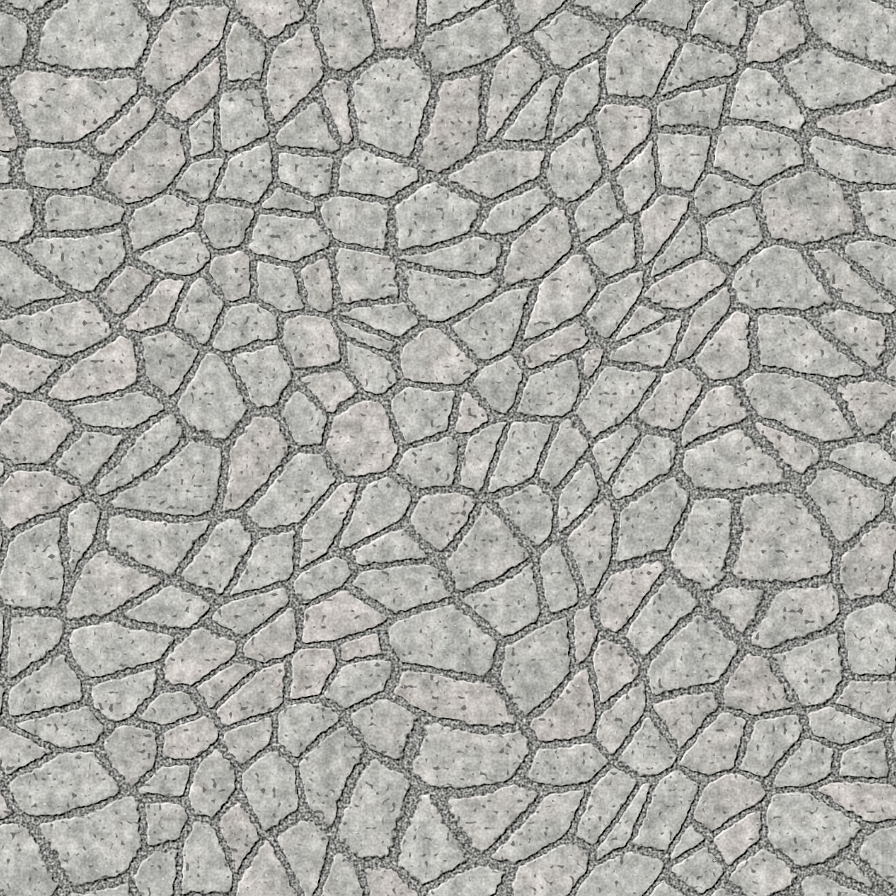
Write a WebGL 2 fragment shader that draws this texture.

```glsl
#version 300 es
precision highp float;
// Seamless crazy paving: speckled grey granite stones in gritty mortar, lit from the upper left.

uniform vec2 u_resolution;
out vec4 fragColor;

const mat2 LATTICE = mat2(12.0, -8.0, 6.0, 15.0); // whole numbers: slanted rows that tile
const float STONES = 15.1;               // stones along one side, on average
const float JITTER = 0.84;               // scatter of the stone centres
const float SIZE_SPREAD = 0.3;           // large against small stones
const float WARP = 0.1;                  // bending of the rows
const float JOINT = 0.073;               // half joint width, in stones
const float ROUNDING = 0.08;             // corner radius, in stones
const vec2 LIGHT = vec2(-0.0014, 0.0017); // relief offset towards the light
const vec3 STONE_COOL = vec3(0.725, 0.73, 0.71);
const vec3 STONE_WARM = vec3(0.755, 0.735, 0.715);
const vec3 MORTAR = vec3(0.565, 0.565, 0.555);
const vec3 SPECK = vec3(0.36, 0.36, 0.36);
const vec3 FLECK = vec3(0.90, 0.90, 0.89);

vec3 hash(vec2 cell, float seed) {
    uvec3 v = uvec3(ivec3(cell, seed)) * 1664525u + 1013904223u;
    for (int i = 0; i < 2; i++) {
        v.x += v.y * v.z;
        v.y += v.z * v.x;
        v.z += v.x * v.y;
        v ^= v >> 16u;
    }
    return vec3(v) / float(0xffffffffu);
}

float corner(vec2 cell, vec2 offset, float freq, float seed) {
    float angle = 6.28319 * hash(mod(cell, freq), seed).x;
    return dot(vec2(cos(angle), sin(angle)), offset);
}

// Gradient noise that wraps after freq cells
float noise(vec2 uv, float freq, float seed) {
    vec2 p = uv * freq, c = floor(p), f = p - c;
    vec2 s = f * f * f * (f * (f * 6.0 - 15.0) + 10.0);
    vec2 e = vec2(1.0, 0.0);
    float low = mix(corner(c, f, freq, seed), corner(c + e, f - e, freq, seed), s.x);
    float high = mix(corner(c + e.yx, f - e.yx, freq, seed), corner(c + 1.0, f - 1.0, freq, seed), s.x);
    return mix(low, high, s.y);
}

float smoothMin(float a, float b, float k) {
    float h = max(k - abs(a - b), 0.0) / k;
    return min(a, b) - 0.25 * h * h * k;
}

// Moves a lattice cell into the base tile
vec2 wrapCell(vec2 cell) {
    return cell - LATTICE * floor(inverse(LATTICE) * cell + 0.0001);
}

// Offset to a stone centre (xy) and its weighted squared distance (z)
vec3 stoneCentre(vec2 cell, vec2 p) {
    vec3 h = hash(wrapCell(cell), 7.0);
    vec2 r = cell + 0.5 + JITTER * (h.xy - 0.5) - p;
    return vec3(r, dot(r, r) - SIZE_SPREAD * h.z);
}

// Signed distance inside the stone (x) and its wrapped cell (yz)
vec3 stoneField(vec2 uv) {
    vec2 bend = vec2(noise(uv, 3.0, 1.0), noise(uv, 3.0, 2.0));
    vec2 p = LATTICE * (uv + WARP * bend);
    vec2 base = floor(p), id = base;
    vec3 nearest = vec3(0.0, 0.0, 1e5);
    for (int i = 0; i < 25; i++) {
        vec2 cell = base + vec2(i % 5 - 2, i / 5 - 2);
        vec3 centre = stoneCentre(cell, p);
        if (centre.z < nearest.z) {
            nearest = centre;
            id = cell;
        }
    }
    float inside = 10.0;
    for (int i = 0; i < 25; i++) {
        vec2 cell = base + vec2(i % 5 - 2, i / 5 - 2);
        vec3 centre = stoneCentre(cell, p);
        float gap = length(centre.xy - nearest.xy);
        if (gap > 0.001) inside = smoothMin(inside, 0.5 * (centre.z - nearest.z) / gap, ROUNDING);
    }
    float chips = 0.045 * noise(uv, 40.0, 3.0) + 0.045 * noise(uv, 130.0, 4.0);
    return vec3(inside - JOINT + chips, wrapCell(id));
}

vec3 graniteColour(vec2 uv, vec2 id) {
    vec3 h = hash(id, 11.0);
    float patches = noise(uv, 26.0, 12.0);
    vec3 colour = mix(STONE_COOL, STONE_WARM, clamp(h.x * h.x + patches, 0.0, 1.0));
    colour += 0.04 * (h.y - 0.5) + 0.09 * patches;
    colour += 0.15 * noise(uv, 64.0, 13.0) + 0.1 * noise(uv, 130.0, 14.0) + 0.13 * noise(uv, 310.0, 18.0);
    float cluster = 0.3 * noise(uv, 40.0, 15.0);
    float speck = smoothstep(0.28, 0.55, noise(uv, 165.0, 16.0) + cluster);
    float fleck = smoothstep(0.42, 0.56, noise(uv, 190.0, 17.0));
    return mix(mix(colour, SPECK, 0.8 * speck), FLECK, 0.7 * fleck);
}

void main() {
    vec2 uv = gl_FragCoord.xy / u_resolution;
    float soft = max(0.02, 0.7 * STONES / u_resolution.x);
    vec3 stone = stoneField(uv);
    float cover = smoothstep(-soft, soft, stone.x);
    float towardsLight = smoothstep(-soft, soft, stoneField(uv + LIGHT).x);

    // Gritty mortar, darker where it meets the stones
    float grit = 0.45 * noise(uv, 370.0, 21.0) + 0.28 * noise(uv, 240.0, 22.0);
    float crease = 1.0 - smoothstep(0.0, 0.04, abs(stone.x + 0.02));
    vec3 mortar = MORTAR + grit - 0.11 * crease;

    // Relief: bright upper left rims, dark lower right shadows
    vec3 colour = mix(mortar, graniteColour(uv, stone.yz), cover);
    float relief = cover - towardsLight;
    colour += 0.16 * max(relief, 0.0) - 0.32 * max(-relief, 0.0);
    fragColor = vec4(clamp(colour, 0.0, 1.0), 1.0);
}
```
